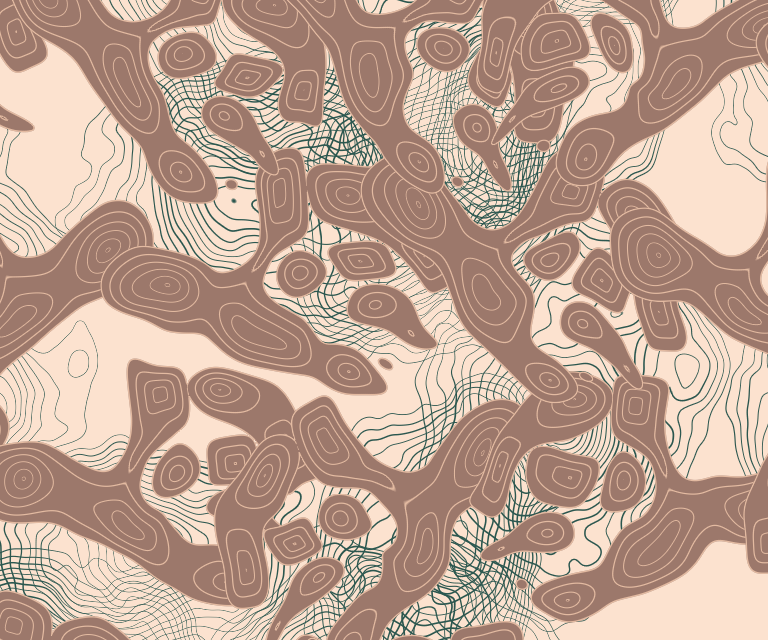
Write a Shadertoy shader that draws this pattern.

```glsl
// Topographic camouflage: brown islands with nested tan contours, painted over
// wavy teal ring systems on cream. Each island group is a smooth union of
// lobes, scattered with jitter, mirroring and rotation on a staggered grid.

const vec3 CREAM = vec3(0.99, 0.885, 0.81);
const vec3 BROWN = vec3(0.61, 0.47, 0.42);
const vec3 TAN = vec3(0.89, 0.73, 0.63);
const vec3 TEAL = vec3(0.17, 0.34, 0.31);

const vec2 CELL = vec2(0.41, 0.35);    // grid of island groups
const float JITTER = 0.07;
const float TURN = 0.7;                // range of island rotation
const float MIRRORED = 0.35;           // share of mirrored groups
const float ISLAND_STEP = 0.0115;      // spacing of tan contours
const float ISLAND_LINE = 0.0011;      // half width of tan contours
const float RING_STEP = 0.0135;        // spacing of teal contours
const float RING_RADIUS = 0.23;
const vec2 RING_LINE = vec2(0.0002, 0.0013);

vec2 hash(vec2 p) {
    vec3 q = fract(p.xyx * vec3(0.1031, 0.1030, 0.0973));
    q += dot(q, q.yzx + 33.33);
    return fract((q.xx + q.yz) * q.zy);
}

float noise(vec2 p) {
    vec2 i = floor(p), f = fract(p);
    f = f * f * f * (f * (f * 6.0 - 15.0) + 10.0);
    return mix(mix(hash(i).x, hash(i + vec2(1, 0)).x, f.x),
               mix(hash(i + vec2(0, 1)).x, hash(i + vec2(1, 1)).x, f.x), f.y);
}

mat2 rotate(float a) {
    return mat2(cos(a), sin(a), -sin(a), cos(a));
}

float smoothMin(float a, float b, float k) {
    float h = max(k - abs(a - b), 0.0) / k;
    return min(a, b) - 0.25 * k * h * h;
}

// Ellipse with nested elliptical levels
float lobe(vec2 p, vec2 center, vec2 radii, float angle) {
    vec2 q = (p - center) * rotate(angle) / radii;
    return (length(q) - 1.0) * min(radii.x, radii.y);
}

// Rounded block with nested rounded levels
float block(vec2 p, vec2 center, vec2 radii, float angle) {
    vec2 q = (p - center) * rotate(angle) / radii;
    q *= q;
    return (sqrt(length(q)) - 1.0) * min(radii.x, radii.y);
}

float islands(vec2 p) {
    // Long bone with a branch
    float bone = lobe(p, vec2(0.17, 0.085), vec2(0.085, 0.06), 0.5);
    bone = smoothMin(bone, lobe(p, vec2(0.035, -0.02), vec2(0.10, 0.052), 0.85), 0.06);
    bone = smoothMin(bone, lobe(p, vec2(-0.09, -0.137), vec2(0.045, 0.036), 0.6), 0.07);
    bone = smoothMin(bone, lobe(p, vec2(-0.01, 0.09), vec2(0.06, 0.025), 2.3), 0.05);
    // Pebble lying in a bay of the bone
    float pebble = lobe(p, vec2(-0.05, 0.045), vec2(0.042, 0.034), 2.3);
    bone = -smoothMin(-bone, pebble - 0.015, 0.012);
    float d = min(bone, pebble);
    // Blocks
    d = smoothMin(d, block(p, vec2(-0.055, 0.165), vec2(0.045, 0.058), 0.15), 0.03);
    d = min(d, block(p, vec2(-0.142, 0.036), vec2(0.043, 0.036), 0.15));
    // Dumbbell
    float bell = lobe(p, vec2(-0.165, 0.14), vec2(0.07, 0.047), 0.4);
    d = min(d, smoothMin(bell, block(p, vec2(-0.235, 0.02), vec2(0.035, 0.06), -0.25), 0.06));
    // Drop with a tail, and a dot
    float drop = lobe(p, vec2(-0.135, -0.04), vec2(0.042, 0.029), 0.3);
    d = min(d, smoothMin(drop, lobe(p, vec2(-0.20, -0.085), vec2(0.05, 0.013), 0.75), 0.03));
    return min(d, lobe(p, vec2(-0.15, -0.125), vec2(0.009, 0.008), 0.0));
}

// Slope of a field per canvas unit
float slope(float field, float px) {
    return max(length(vec2(dFdx(field), dFdy(field))) / px, 0.25);
}

float coverage(float dist, float px) {
    return clamp(0.5 - dist / px, 0.0, 1.0);
}

vec2 cellCenter(vec2 cell) {
    return (cell + 0.5 + vec2(0.5 * mod(cell.y, 2.0), 0.0)) * CELL
         + (hash(cell + 17.0) - 0.5) * JITTER;
}

void mainImage(out vec4 fragColor, in vec2 fragCoord) {
    float px = 1.0 / iResolution.y;
    vec2 p = fragCoord * px;
    vec3 color = CREAM;

    // Overlapping teal ring systems
    float coarse = noise(p * 8.0), thickness = noise(p * 6.0 + 40.0);
    for (int j = -1; j <= 3; j++)
    for (int i = -1; i <= 3; i++) {
        vec2 cell = vec2(i, j), rnd = hash(cell + 71.0);
        vec2 q = (p - cellCenter(cell) - (rnd - 0.5) * CELL) * rotate(rnd.x * 6.28);
        float f = length(q * vec2(0.85, 1.2));
        f += 0.09 * (noise(p * 9.0 + rnd * 50.0) - 0.5) + 0.03 * (coarse - 0.5);
        f += 0.022 * (noise(p * 27.0 + rnd * 90.0) - 0.5);
        float level = f / RING_STEP, ring = floor(level + 0.5);
        float dist = abs(level - ring) * RING_STEP / slope(f, px);
        float weight = thickness * (0.4 + hash(vec2(ring, rnd.x * 99.0)).x);
        float width = mix(RING_LINE.x, RING_LINE.y, clamp(weight, 0.0, 1.0));
        float inside = step(ring * RING_STEP, RING_RADIUS * (0.75 + 0.4 * rnd.y));
        color = mix(color, TEAL, coverage(dist - width, px) * inside);
    }

    // Brown islands, each group painted over the previous one
    vec2 warp = vec2(noise(p * 11.0 + 5.0), noise(p * 11.0 + 25.0)) - 0.5;
    for (int j = -1; j <= 3; j++)
    for (int i = -1; i <= 3; i++) {
        vec2 cell = vec2(i, j), rnd = hash(cell + 7.0);
        vec2 q = p - cellCenter(cell) + warp * 0.035;
        q.x *= rnd.x < MIRRORED ? -1.0 : 1.0;
        float d = islands(q * rotate((rnd.y - 0.5) * TURN));
        float grad = slope(d, px);
        float level = -d / ISLAND_STEP, ring = floor(level + 0.5);
        float dist = abs(level - ring) * ISLAND_STEP / grad;
        float width = ISLAND_LINE * (1.0 - 0.13 * min(ring, 5.0));
        vec3 island = mix(BROWN, TAN, coverage(dist - width, px));
        color = mix(color, island, coverage(d / grad - ISLAND_LINE, px));
    }
    fragColor = vec4(color, 1.0);
}
```
